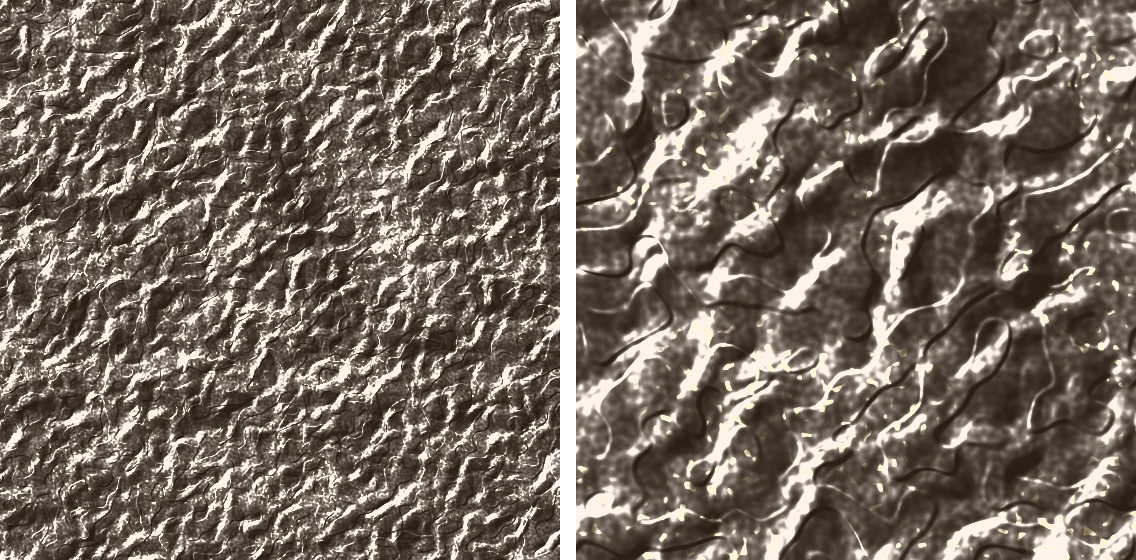
Left, the full canvas; right, a detail of the centre.
Write a WebGL 2 fragment shader that draws this texture.

```glsl
#version 300 es
precision highp float;
// Rough pitted metal under a raking light from the upper left.
// A noise height field with rounded pits, folds and thin steep walls is
// differentiated along the light, then toned from dark hollows to pale glints.

#define PIT_FREQ 31.0     // pits across the canvas
#define PIT_STRETCH 1.08  // elongation along the ridges
#define STEEPEN 0.4       // narrows the lit flanks
#define SLOPE_GAIN 1.1    // strength of the relief
#define WALL_HEIGHT 0.14  // thin bright and dark rims
#define BAND_GAIN 1.7     // broad dark and light bands
#define GRAIN_FREQ 200.0
#define GRAIN_GAIN 1.5
#define GLINT_FREQ 165.0
#define GLINT_GAIN 1.6
#define MID_TONE 0.34
#define CONTRAST 0.55

uniform vec2 u_resolution;
out vec4 fragColor;

const vec2 RIDGE_DIR = vec2(0.67, 0.74);
const vec2 LIGHT_DIR = vec2(0.74, -0.67);
const mat2 TURN = mat2(0.8, 0.6, -0.6, 0.8);

// Integer hash of a lattice point to a unit gradient
vec2 latticeGradient(vec2 cell) {
    uvec2 v = uvec2(ivec2(cell)) * 1664525u + 1013904223u;
    v.x += v.y * 1664525u;
    v.y += v.x * 1664525u;
    v ^= v >> 16u;
    v.x += v.y * 1664525u;
    v.y += v.x * 1664525u;
    v ^= v >> 16u;
    vec2 g = vec2(v & 65535u) / 32767.5 - 1.0;
    return g / max(length(g), 0.001);
}

float noise(vec2 p) {
    vec2 cell = floor(p), f = p - cell;
    vec2 s = f * f * f * (f * (f * 6.0 - 15.0) + 10.0);
    vec2 r = vec2(1.0, 0.0);
    float a = dot(latticeGradient(cell), f);
    float b = dot(latticeGradient(cell + r.xy), f - r.xy);
    float c = dot(latticeGradient(cell + r.yx), f - r.yx);
    float d = dot(latticeGradient(cell + r.xx), f - r.xx);
    return mix(mix(a, b, s.x), mix(c, d, s.x), s.y);
}

// Soft absolute value: valleys with a sharp fold
float crease(float n) {
    return sqrt(n * n + 0.0015);
}

// Height in ridge space: x along the ridges, y towards the lit side
float height(vec2 q) {
    q += 0.3 * vec2(noise(q * 0.6 + 31.7), noise(q * 0.6 + 83.2));
    q.y += STEEPEN * noise(q);
    float h = 0.9 * noise(q);
    h += 0.8 * crease(noise(TURN * q * 0.95 + 17.3));
    h += 0.14 * noise(TURN * TURN * q * 2.3 + 47.1);
    h += 0.05 * noise(TURN * q * 5.1 + 9.4);
    // Thin walls between low and high plateaus
    h += WALL_HEIGHT * smoothstep(-0.05, 0.05, noise(TURN * q * 1.15 + 71.9));
    return h;
}

void main() {
    vec2 uv = gl_FragCoord.xy / u_resolution.y;

    // Relief: slope along the light
    vec2 q = PIT_FREQ * vec2(dot(uv, RIDGE_DIR) / PIT_STRETCH, dot(uv, LIGHT_DIR));
    vec2 eps = vec2(0.0, 0.035);
    float slope = (height(q + eps) - height(q - eps)) / (2.0 * eps.y);
    float shade = SLOPE_GAIN * slope - 0.03;

    // Broad bands rising gently to the right
    vec2 band = vec2(dot(uv, vec2(0.94, 0.34)) * 7.0, dot(uv, vec2(-0.34, 0.94)) * 17.0);
    shade += BAND_GAIN * noise(band + 5.5);

    // Fine grain, weaker in the hollows, and sparkles on the flatter patches
    float open = smoothstep(-1.2, 0.2, shade);
    shade += GRAIN_GAIN * mix(0.35, 1.0, open) * noise(uv * GRAIN_FREQ);
    float sparkle = smoothstep(0.2, 0.4, noise(TURN * uv * GLINT_FREQ + 61.0));
    sparkle *= smoothstep(-0.2, 0.2, noise(uv * 13.0 + 23.0)) * open;
    shade += GLINT_GAIN * sparkle;

    // Tone curve with a steep shoulder, then a warm metal tint
    float tone = MID_TONE * exp(CONTRAST * shade) + 0.3 * max(shade - 0.8, 0.0);
    tone = clamp(tone, 0.12, 0.955);
    vec3 tint = vec3(0.05, 0.0, -0.038 - 0.08 * sparkle);
    fragColor = vec4(clamp(tone + tint, 0.0, 1.0), 1.0);
}
```
